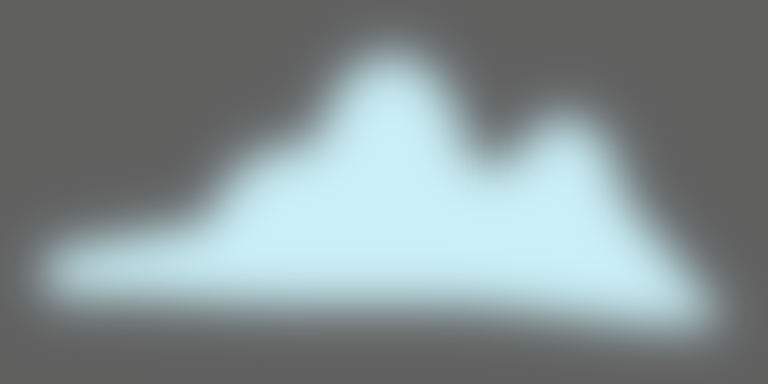
This background is drawn by a Shadertoy shader. Its source:

```glsl
const vec3 SLATE_GRAY = vec3(0.38, 0.38, 0.378);
const vec3 ICE_BLUE = vec3(0.792, 0.941, 0.972);
const float BLUR = 0.061;
const int COLUMNS = 25;

// Upper half of an ellipse, as a height over x
float dome(float x, vec2 center, vec2 radii) {
    float d = (x - center.x) / radii.x;
    return center.y + radii.y * sqrt(max(0.0, 1.0 - d * d)) - step(1.0, abs(d));
}

// Straight-sided hill with a flat top
float mesa(float x, float center, float peak, float slope, float cap) {
    return min(cap, peak - slope * abs(x - center));
}

float cloudTop(float x) {
    float top = 0.345 + 0.19 * min(x - 0.12, 0.42);
    top = mix(top, 0.0, step(1.0, x));
    top = max(top, dome(x, vec2(0.78, 0.30), vec2(0.26, 0.325)));
    top = max(top, dome(x, vec2(1.02, 0.45), vec2(0.22, 0.41)));
    top = max(top, dome(x, vec2(1.47, 0.40), vec2(0.165, 0.298)));
    return max(top, mesa(x, 1.4, 0.76, 1.2, 0.58));
}

float cloudBottom(float x) {
    float tailLift = 0.022 * (1.0 - smoothstep(0.2, 0.8, x));
    float rightSag = 0.055 * smoothstep(1.15, 1.8, x);
    return 0.203 + tailLift - rightSag;
}

float softSpan(float x, float left, float right, float edge) {
    return smoothstep(left - edge, left + edge, x)
         * (1.0 - smoothstep(right - edge, right + edge, x));
}

// Smooth approximation of the cumulative normal distribution
float normalCdf(float z) {
    z = clamp(z, -4.0, 4.0);
    return 0.5 + 0.5 * tanh(0.7979 * (z + 0.0447 * z * z * z));
}

// Gaussian blur: exact in y for each column, sampled across x
float blurredCloud(vec2 p, float sigma) {
    float coverage = 0.0;
    float total = 0.0;
    for (int i = 0; i < COLUMNS; i++) {
        float z = mix(-3.0, 3.0, float(i) / float(COLUMNS - 1));
        float x = p.x + z * sigma;
        float weight = exp(-0.5 * z * z);
        float bottom = cloudBottom(x);
        float top = max(cloudTop(x), bottom);
        float column = normalCdf((top - p.y) / sigma)
                     - normalCdf((bottom - p.y) / sigma);
        coverage += weight * column * softSpan(x, 0.12, 1.87, 0.02);
        total += weight;
    }
    return coverage / total;
}

void mainImage(out vec4 fragColor, in vec2 fragCoord) {
    // Two units wide, one unit high
    vec2 p = fragCoord / iResolution.xy * vec2(2.0, 1.0);
    float cloud = blurredCloud(p, BLUR);
    fragColor = vec4(mix(SLATE_GRAY, ICE_BLUE, cloud), 1.0);
}
```
